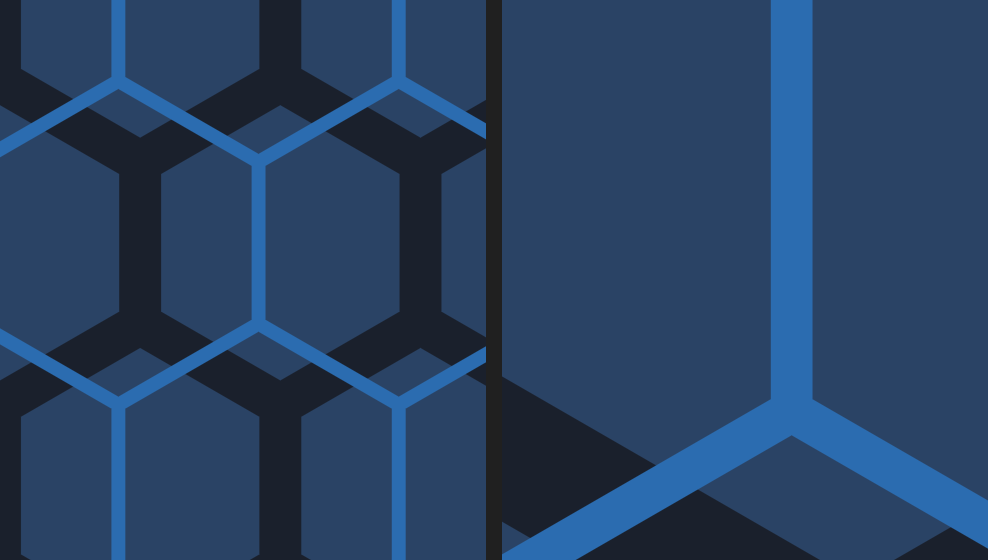
Left, the full canvas; right, a detail of the centre.
A WebGL 2 fragment shader for this pattern:

```glsl
#version 300 es
precision highp float;

uniform vec2 u_resolution;
out vec4 fragColor;

// Lengths below are in canvas heights
const float PITCH = 0.5006;
const vec2 TILE_CENTRE = vec2(0.5006, 0.5664);
const vec2 OUTLINE_CENTRE = vec2(0.2114, 0.5664);

// Sizes below are in units of the pitch
const float TILE_APOTHEM = 0.4252;
const float OUTLINE_HALF_WIDTH = 0.0248;
const float EDGE_SOFTNESS = 0.7; // in pixels

const vec3 GAP_COLOUR = vec3(0.102, 0.126, 0.173);
const vec3 TILE_COLOUR = vec3(0.165, 0.263, 0.396);
const vec3 OUTLINE_COLOUR = vec3(0.169, 0.424, 0.690);

const float SQRT3 = 1.7320508;

// Hexagonal radius from the nearest cell centre: 0 at the centre, 0.5 at the border
float hexRadius(vec2 p) {
    vec2 period = vec2(1.0, SQRT3);
    vec2 a = mod(p + 0.5 * period, period) - 0.5 * period;
    vec2 b = mod(p, period) - 0.5 * period;
    vec2 q = abs(dot(a, a) < dot(b, b) ? a : b);
    return max(q.x, dot(q, vec2(0.5, 0.5 * SQRT3)));
}

// Coverage of a shape from its signed distance, negative inside
float coverage(float dist, float softness) {
    return 1.0 - smoothstep(-softness, softness, dist);
}

void main() {
    vec2 uv = gl_FragCoord.xy / u_resolution.y;
    float softness = EDGE_SOFTNESS / (u_resolution.y * PITCH);

    // Filled tiles separated by dark gaps
    float tileDist = hexRadius((uv - TILE_CENTRE) / PITCH) - TILE_APOTHEM;
    vec3 colour = mix(GAP_COLOUR, TILE_COLOUR, coverage(tileDist, softness));

    // Offset honeycomb outline on top
    float borderDist = 0.5 - hexRadius((uv - OUTLINE_CENTRE) / PITCH);
    float outlineDist = borderDist - OUTLINE_HALF_WIDTH;
    colour = mix(colour, OUTLINE_COLOUR, coverage(outlineDist, softness));

    fragColor = vec4(colour, 1.0);
}
```
